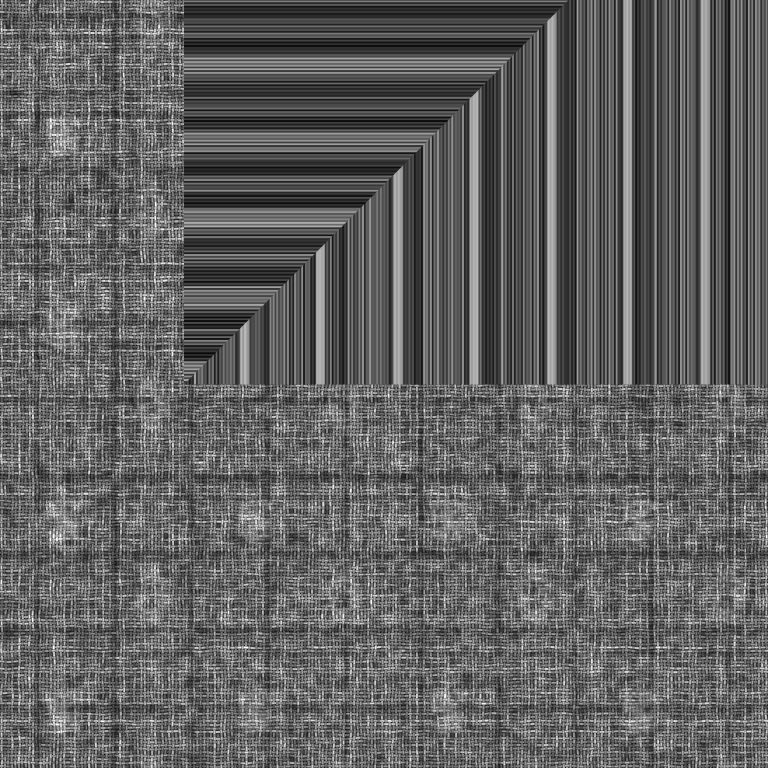
Write a WebGL 1 fragment shader that draws this pattern.

```glsl
precision highp float;
uniform vec2 u_resolution;

#define CORNER vec2(0.2396, 0.4993)
#define CELLS 10.0
#define STRIPES 430.0
#define THREADS 220.0
#define WOBBLE 0.0019
#define PATCH_TILE 0.25
#define PATCH_LIGHT 0.17
#define SEAM_SHADE 0.36

float hash(vec2 p) {
  return fract(sin(dot(p, vec2(127.1, 311.7))) * 43758.55);
}

vec2 gradient(vec2 cell) {
  float angle = 6.2832 * hash(cell);
  return vec2(cos(angle), sin(angle));
}

float gradientNoise(vec2 p) {
  vec2 i = floor(p), f = fract(p);
  vec2 u = f * f * f * (f * (f * 6.0 - 15.0) + 10.0);
  vec2 e = vec2(1.0, 0.0);
  float low = mix(dot(gradient(i), f), dot(gradient(i + e.xy), f - e.xy), u.x);
  float high = mix(dot(gradient(i + e.yx), f - e.yx), dot(gradient(i + e.xx), f - e.xx), u.x);
  return mix(low, high, u.y);
}

float band(float t, float a, float b) {
  return smoothstep(a - 0.015, a + 0.015, t) * (1.0 - smoothstep(b - 0.015, b + 0.015, t));
}

// Fine lines, alternating dark and light with a random strength
float lineTone(float i, float seed) {
  return 0.14 + 0.23 * mod(i, 2.0) + 0.26 * (hash(vec2(i, seed)) - 0.3);
}

float fineLines(float x, float seed, float pixel) {
  float s = x * STRIPES, i = floor(s);
  float soft = clamp(STRIPES * pixel, 0.05, 1.0);
  float next = smoothstep(1.0 - soft, 1.0, fract(s));
  return mix(lineTone(i, seed), lineTone(i + 1.0, seed), next);
}

float columns(float x, float pixel) {
  float t = fract(x * CELLS);
  float tone = fineLines(x, 3.0, pixel) + 0.04;
  float depth = mix(0.85, 0.55, 1.0 - smoothstep(0.12, 0.2, abs(x - 0.68)));
  tone *= mix(1.0, depth, band(t, 0.27, 0.44));
  tone *= mix(1.0, 0.5, max(band(t, 0.44, 0.51), band(t, 0.06, 0.11)));
  tone = mix(tone, 0.55 + 0.35 * tone, band(t, 0.12, 0.23));
  return tone + 0.15 * band(t, 0.52, 0.55);
}

float rows(float y, float pixel) {
  float t = fract(y * CELLS);
  float tone = fineLines(y, 8.0, pixel);
  tone += 0.13 * band(t, 0.02, 0.27);
  return tone * mix(1.0, 0.55, max(band(t, 0.3, 0.48), band(t, 0.74, 0.9)));
}

// Offset to the nearest repeat of a worn spot
vec2 fromSpot(vec2 p, vec2 spot) {
  return mod(p - spot + 0.5 * PATCH_TILE, PATCH_TILE) - 0.5 * PATCH_TILE;
}

float wornSpots(vec2 p) {
  vec2 a = fromSpot(p, vec2(0.085, 0.073));
  vec2 b = fromSpot(p, vec2(0.196, 0.225));
  vec2 c = fromSpot(p, vec2(0.013, 0.157));
  float ragged = gradientNoise(a * 75.0) + 0.7 * gradientNoise(a * 170.0);
  float blob = 1.0 - smoothstep(0.2, 1.3, length(a / vec2(0.021, 0.037)) + 1.3 * ragged);
  float fray = gradientNoise(b * 110.0);
  float ring = abs(length(b / vec2(0.018, 0.03)) - 0.85 + 0.7 * fray);
  ring = 1.0 - smoothstep(0.1, 0.5, ring);
  float arc = 1.0 - smoothstep(0.001, 0.004, abs(length(c) - 0.011));
  arc *= 1.0 - smoothstep(-0.004, 0.004, c.y);
  return max(blob, max(ring * (0.75 + 0.7 * fray), 0.7 * arc));
}

// Plain weave of uneven threads, with dark holes between them
float weave(vec2 p) {
  vec2 bend = vec2(gradientNoise(p * 48.0), gradientNoise(p.yx * 48.0 + 17.0));
  vec2 s = (p + WOBBLE * bend) * THREADS;
  vec2 id = floor(s);
  vec2 profile = sin(3.14159 * fract(s));
  float over = mod(id.x + id.y, 2.0);
  float warp = profile.x * (0.5 + 0.35 * hash(vec2(id.x, 5.0)) + 0.7 * gradientNoise(s * vec2(0.8, 0.22)));
  float weft = profile.y * (0.5 + 0.35 * hash(vec2(id.y, 9.0)) + 0.7 * gradientNoise(s * vec2(0.22, 0.8) + 31.0));
  return max(warp * mix(0.7, 1.0, over), weft * mix(1.0, 0.7, over));
}

float fabric(vec2 p) {
  float tone = 0.06 + 0.75 * weave(p);
  vec2 drift = 0.002 * vec2(gradientNoise(p * 70.0), gradientNoise(p * 70.0 + 9.0));
  vec2 g = fract((p + drift - vec2(0.051, 0.081)) * CELLS);
  vec2 seam = smoothstep(vec2(0.9, 0.82), vec2(0.98), g) + 1.0 - smoothstep(0.0, 0.03, g);
  seam *= vec2(1.0, 0.85) * (0.75 + 0.8 * gradientNoise(p * 55.0));
  tone *= 1.0 - SEAM_SHADE * max(seam.x, seam.y);
  tone *= 1.0 - 0.14 * band(g.y, 0.66, 0.74);
  tone *= 1.0 + 0.2 * gradientNoise(p * 32.0);
  return tone + PATCH_LIGHT * wornSpots(p) * (1.0 - 0.4 * tone);
}

void main() {
  vec2 p = gl_FragCoord.xy / u_resolution;
  vec2 pixel = 1.0 / u_resolution;

  // Striped panel, mitred along its diagonal
  vec2 q = p - CORNER;
  float mitre = smoothstep(-pixel.x, pixel.x, q.x - q.y);
  float panel = mix(rows(p.y, pixel.y), columns(p.x, pixel.x), mitre);

  vec2 inside = smoothstep(-0.5 * pixel, 0.5 * pixel, q);
  float tone = mix(fabric(p), panel, inside.x * inside.y);
  gl_FragColor = vec4(vec3(clamp(tone, 0.0, 1.0)), 1.0);
}
```
